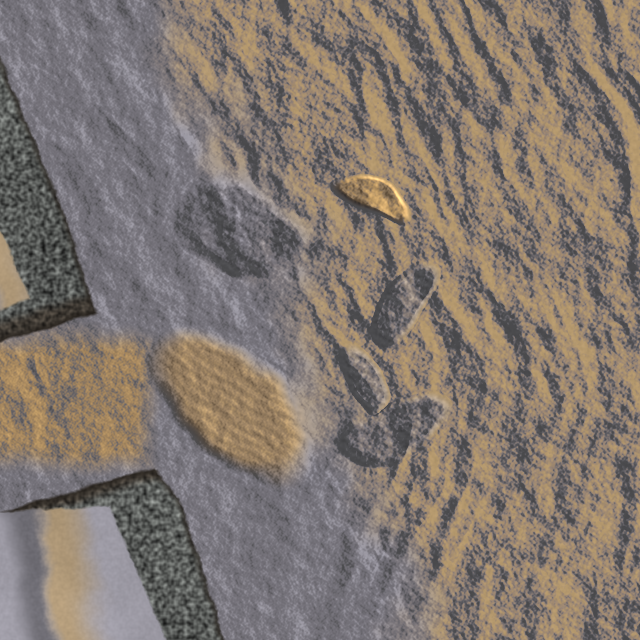
Write a three.js fragment shader that draws this texture.

```glsl
varying vec2 vUv;

const vec3 COOL_DARK = vec3(0.29, 0.29, 0.30);
const vec3 COOL_MID = vec3(0.45, 0.44, 0.47);
const vec3 COOL_LIGHT = vec3(0.62, 0.61, 0.65);
const vec3 WARM_DARK = vec3(0.38, 0.31, 0.26);
const vec3 WARM_MID = vec3(0.60, 0.52, 0.45);
const vec3 WARM_LIGHT = vec3(0.71, 0.60, 0.43);
const vec3 AMBER = vec3(0.66, 0.52, 0.32);
const vec3 GRANITE = vec3(0.36, 0.37, 0.36);
const vec3 CREVICE = vec3(0.15, 0.13, 0.11);
const vec2 LIGHT_DIR = vec2(-0.88, -0.47);
const float RELIEF = 0.62;
const float FURROW_DEPTH = 0.042;
const float LUMP_DEPTH = 0.009;
const float PRINT_DEPTH = 0.016;
const float SLOPE_STEP = 0.0025;
const float EDGE = 0.003;

vec2 hashGradient(vec2 cell) {
  float a = fract(sin(dot(cell, vec2(127.1, 311.7))) * 43758.55) * 6.2832;
  return vec2(cos(a), sin(a));
}

float gradientNoise(vec2 p) {
  vec2 i = floor(p), f = fract(p);
  vec2 s = f * f * f * (f * (f * 6.0 - 15.0) + 10.0);
  vec2 o = vec2(1.0, 0.0);
  float low = mix(dot(hashGradient(i), f), dot(hashGradient(i + o.xy), f - o.xy), s.x);
  float high = mix(dot(hashGradient(i + o.yx), f - o.yx), dot(hashGradient(i + o.xx), f - o.xx), s.x);
  return mix(low, high, s.y);
}

float fbm(vec2 p) {
  float sum = 0.0, amp = 1.0;
  for (int k = 0; k < 4; k++) {
    sum += amp * gradientNoise(p);
    p = mat2(1.6, 1.2, -1.2, 1.6) * p + 7.3;
    amp *= 0.55;
  }
  return sum;
}

// Rounded mounds parted by narrow creases
float billow(vec2 p) {
  float n = gradientNoise(p);
  return sqrt(n * n + 0.002);
}

vec2 warp(vec2 p) {
  return p + 0.035 * vec2(gradientNoise(p * 6.0), gradientNoise(p * 6.0 + 17.0))
           + 0.008 * vec2(gradientNoise(p * 23.0), gradientNoise(p * 23.0 + 5.0));
}

// Furrows lean one way above the bend and the other way below it
float furrows(vec2 p) {
  vec2 q = warp(p);
  float bend = q.y - 0.38;
  float across = q.x + 0.42 * sqrt(bend * bend + 0.01);
  return billow(vec2(across * 10.0, q.y * 3.2)) + 0.4 * billow(vec2(across * 21.0, q.y * 8.0) + 9.0);
}

// Distance to the right of the slanted border between shade and sun
float sunSide(vec2 p) {
  return p.x - 0.28 - 0.38 * (1.0 - p.y);
}

float footprint(vec2 p, vec2 centre, float angle, vec2 size) {
  vec2 axis = vec2(cos(angle), sin(angle)), d = warp(p) - centre;
  vec2 q = vec2(dot(d, axis), dot(d, vec2(-axis.y, axis.x))) / size;
  return 1.0 - smoothstep(0.8, 1.15, length(q));
}

float greyPrints(vec2 p) {
  float m = footprint(p, vec2(0.38, 0.65), -0.3, vec2(0.10, 0.06));
  m = max(m, footprint(p, vec2(0.64, 0.53), 1.0, vec2(0.065, 0.027)));
  m = max(m, footprint(p, vec2(0.56, 0.42), -1.2, vec2(0.05, 0.03)));
  return max(m, footprint(p, vec2(0.62, 0.34), 0.2, vec2(0.09, 0.04)));
}

float amberPrints(vec2 p) {
  float m = footprint(p, vec2(0.37, 0.36), -0.75, vec2(0.14, 0.08));
  return max(m, footprint(p, vec2(0.58, 0.68), -0.5, vec2(0.055, 0.025)));
}

float snowHeight(vec2 p) {
  float rough = mix(0.32, 1.0, smoothstep(-0.14, 0.08, sunSide(p)));
  float h = rough * (FURROW_DEPTH * furrows(p) + LUMP_DEPTH * fbm(p * 21.0));
  return h + 0.003 * fbm(p * 34.0) - PRINT_DEPTH * max(greyPrints(p), amberPrints(p));
}

vec3 ramp(vec3 dark, vec3 mid, vec3 light, float t) {
  return mix(mix(dark, mid, smoothstep(0.0, 0.5, t)), light, smoothstep(0.45, 1.0, t));
}

// Signed distance to a line, negative on its left
float side(vec2 p, vec2 a, vec2 b) {
  vec2 d = b - a;
  return dot(p - a, vec2(d.y, -d.x)) / length(d);
}

float cover(float d) {
  return 1.0 - smoothstep(-EDGE, EDGE, d);
}

void main() {
  vec2 p = vUv;
  vec2 e = vec2(SLOPE_STEP, 0.0);
  float h = snowHeight(p);
  vec2 slope = vec2(snowHeight(p + e) - h, snowHeight(p + e.yx) - h) / SLOPE_STEP;
  float grain = gradientNoise(p * 130.0) + 0.6 * gradientNoise(p * 230.0);
  float patches = fbm(p * 5.0 + 3.0);

  // Snow lighting and warm areas
  float grey = greyPrints(p), amber = amberPrints(p);
  float sun = smoothstep(-0.07, 0.09, sunSide(p) + 0.11 * patches);
  vec2 ledgeGap = abs(p - vec2(0.08, 0.37)) - vec2(0.15, 0.09);
  float ledge = 1.0 - smoothstep(-0.02, 0.03, max(ledgeGap.x, ledgeGap.y) + 0.03 * patches);
  float lit = 0.54 - RELIEF * dot(slope, LIGHT_DIR) + 0.10 * patches;
  float crease = 1.0 - smoothstep(0.06, 0.22, furrows(p));
  lit -= 0.22 * crease * sun + 0.26 * grey;
  float warmth = max(max(sun, ledge) * smoothstep(0.22, 0.60, lit), 0.85 * amber) * (1.0 - 0.55 * grey);
  vec3 warm = ramp(WARM_DARK, WARM_MID, WARM_LIGHT, lit);
  warm = mix(warm, AMBER * (0.55 + 0.75 * lit), 0.6 * max(ledge, amber));
  vec3 colour = mix(ramp(COOL_DARK, COOL_MID, COOL_LIGHT, lit), warm, warmth);

  // Tread marks and icy grit
  float tread = sin(dot(p, vec2(210.0, 340.0)) + 5.0 * gradientNoise(p * 14.0));
  colour *= 1.0 + 0.06 * tread * max(grey, amber) + 0.06 * grain * (1.0 + 2.0 * grey);

  // Granite blocks
  vec2 q = p + 0.005 * vec2(gradientNoise(p * 30.0), gradientNoise(p * 30.0 + 8.0)) + 0.0015 * grain;
  float upperFoot = side(q, vec2(0.0, 0.465), vec2(0.15, 0.51));
  float upper = max(max(upperFoot, side(q, vec2(0.15, 0.51), vec2(0.105, 0.655))),
                    side(q, vec2(0.105, 0.655), vec2(0.0, 0.91)));
  float lowerTop = side(q, vec2(0.24, 0.268), vec2(0.0, 0.2));
  float lower = max(max(side(q, vec2(0.352, 0.0), vec2(0.28, 0.22)),
                        side(q, vec2(0.28, 0.22), vec2(0.24, 0.268))), lowerTop);
  float block = min(upper, lower);
  float speckle = gradientNoise(p * 95.0) + 0.8 * gradientNoise(p * 170.0);
  vec3 stone = GRANITE * (1.0 + 0.75 * speckle + 0.2 * patches);
  float face = max(smoothstep(-0.04, -0.02, upperFoot) * step(upper, lower),
                   smoothstep(-0.025, -0.008, lowerTop) * step(lower, upper));
  stone = mix(stone, CREVICE * (1.4 + speckle), 0.8 * face);
  stone = mix(stone, CREVICE, 0.75 * smoothstep(-0.012, 0.0, block));
  colour = mix(colour, stone, cover(block));

  // Snow caps on the blocks
  float upperCap = max(side(q, vec2(0.0, 0.515), vec2(0.045, 0.535)), side(q, vec2(0.045, 0.535), vec2(0.0, 0.64)));
  float lowerCap = max(side(q, vec2(0.26, 0.0), vec2(0.17, 0.21)), side(q, vec2(0.17, 0.21), vec2(0.0, 0.2)));
  float streak = q.x + 0.2 * (q.y - 0.1) + 0.03 * patches;
  float glow = smoothstep(0.06, 0.09, streak) * (1.0 - smoothstep(0.10, 0.17, streak));
  float hollow = smoothstep(0.01, 0.05, streak) * (1.0 - smoothstep(0.06, 0.08, streak));
  vec3 cap = mix(COOL_LIGHT, WARM_LIGHT, 0.8 * glow) * (1.0 - 0.3 * hollow + 0.05 * grain + 0.1 * patches);
  colour = mix(colour, cap, cover(min(upperCap, lowerCap)));

  gl_FragColor = vec4(colour, 1.0);
}
```
